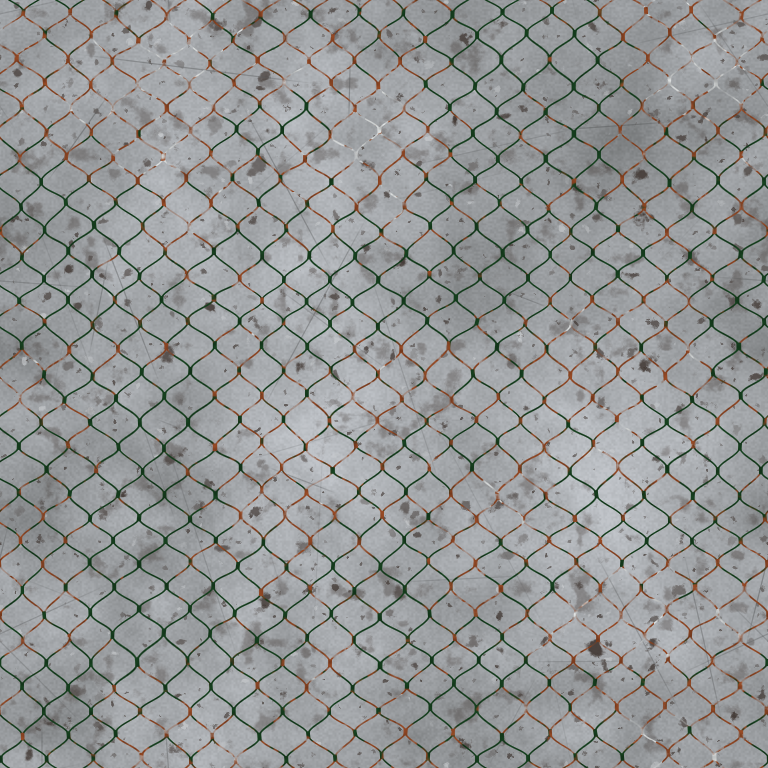
A WebGL 2 fragment shader for this texture:

```glsl
#version 300 es
precision highp float;

uniform vec2 u_resolution;
out vec4 fragColor;

const float TAU = 6.28318;
const float MESH_REPEATS = 16.0;
const vec2 MESH_OFFSET = vec2(0.92, 0.235);
const float WIRE_HALF_WIDTH = 0.0165;
const int SCRATCHES = 56;

const vec3 CONCRETE_DARK = vec3(0.47, 0.48, 0.485);
const vec3 CONCRETE_LIGHT = vec3(0.755, 0.77, 0.79);
const vec3 STAIN = vec3(0.23, 0.19, 0.17);
const vec3 CHIP = vec3(0.80, 0.81, 0.82);
const vec3 GREEN_COAT = vec3(0.08, 0.23, 0.11);
const vec3 RUST = vec3(0.53, 0.26, 0.13);
const vec3 BARE_ZINC = vec3(0.77, 0.78, 0.78);

float hash(vec2 p) {
    return fract(sin(dot(p, vec2(127.1, 311.7))) * 43758.5453);
}

vec2 hash2(vec2 p) {
    return vec2(hash(p), hash(p + 57.3));
}

// Value noise that wraps over the unit square
float noise(vec2 p, float period) {
    vec2 x = p * period;
    vec2 i = floor(x), f = fract(x);
    f = f * f * (3.0 - 2.0 * f);
    vec2 a = mod(i, period), b = mod(i + 1.0, period);
    return mix(mix(hash(a), hash(vec2(b.x, a.y)), f.x),
               mix(hash(vec2(a.x, b.y)), hash(b), f.x), f.y);
}

float fbm(vec2 p, float period) {
    float sum = 0.0, weight = 0.5;
    for (int i = 0; i < 5; i++) {
        sum += weight * noise(p + 0.17 * float(i), period);
        period *= 2.0;
        weight *= 0.5;
    }
    return sum / 0.96875;
}

vec2 rotate(vec2 v, float angle) {
    float c = cos(angle), s = sin(angle);
    return vec2(c * v.x + s * v.y, c * v.y - s * v.x);
}

// One ragged, stretched spot per grid cell, present by chance
float spots(vec2 p, float grid, float radius, float chance) {
    vec2 id = mod(floor(p * grid), grid) + grid;
    vec2 v = fract(p * grid) - mix(vec2(0.33), vec2(0.67), hash2(id));
    v = rotate(v, TAU * hash(id + 3.1)) * vec2(1.0, 1.0 + 1.2 * hash(id + 8.7));
    float r = radius * mix(0.4, 1.0, hash(id + 5.9));
    float d = length(v) + r * 4.5 * (fbm(p, grid * 5.0) - 0.5);
    float strength = step(hash(id + 1.7), chance) * mix(0.25, 1.0, hash(id + 9.4));
    return strength * (1.0 - smoothstep(0.2 * r, 1.4 * r, d));
}

float scratches(vec2 p, float pixel) {
    float sum = 0.0;
    for (int i = 0; i < SCRATCHES; i++) {
        vec2 id = vec2(float(i), 4.3);
        vec2 v = fract(p - hash2(id) + 0.5) - 0.5;
        v = rotate(v, TAU * hash(id + 2.6));
        float reach = mix(0.03, 0.18, hash(id + 6.2));
        float line = clamp((0.0008 - abs(v.y)) / pixel + 0.5, 0.0, 1.0);
        sum += line * smoothstep(reach, 0.4 * reach, abs(v.x)) * hash(id + 7.8);
    }
    return min(sum, 1.0);
}

vec3 concrete(vec2 p, float pixel) {
    float tone = 0.59 + 0.85 * (fbm(p, 5.0) - 0.5) + 0.5 * (fbm(p + 0.4, 18.0) - 0.5);
    tone += 0.2 * (noise(p, 380.0) - 0.5);
    vec3 color = mix(CONCRETE_DARK, CONCRETE_LIGHT, clamp(tone, 0.0, 1.0));
    color = mix(color, CHIP, 0.7 * spots(p + 0.31, 34.0, 0.18, 0.18));
    color = mix(color, STAIN, 0.32 * smoothstep(0.6, 0.8, fbm(p + 0.7, 44.0)));
    color = mix(color, STAIN, 0.9 * spots(p, 16.0, 0.16, 0.36));
    color = mix(color, STAIN, 0.75 * spots(p + 0.13, 29.0, 0.2, 0.36));
    color = mix(color, STAIN, 0.7 * spots(p + 0.57, 62.0, 0.2, 0.22));
    return mix(color, CONCRETE_DARK * 0.75, 0.5 * scratches(p, pixel));
}

// Lays worn metal over the ground: green coat, then rust, then bare zinc
vec3 layMetal(vec3 ground, vec2 p, vec2 id, float d, float pixel) {
    float wear = 0.52 + 0.8 * (fbm(p + 0.37, 7.0) - 0.5) + 0.22 * (hash(id) - 0.5);
    wear += 0.36 * (noise(p, 64.0) - 0.5) + 0.16 * (noise(p, 170.0) - 0.5);
    vec3 metal = mix(GREEN_COAT, RUST, smoothstep(0.46, 0.56, wear));
    metal = mix(metal, BARE_ZINC, smoothstep(0.74, 0.8, wear));
    metal *= 0.85 + 0.3 * noise(p, 210.0);
    float gaps = smoothstep(0.54, 0.68, wear) * smoothstep(0.42, 0.62, noise(p, 150.0));
    float cover = clamp((WIRE_HALF_WIDTH - d) / pixel + 0.5, 0.0, 1.0);
    return mix(ground, metal, cover * (1.0 - 0.7 * gaps));
}

// Wire of an ogee mesh; side is +1 or -1 for the two mirrored families
vec3 layWire(vec3 ground, vec2 p, vec2 q, float side, float pixel) {
    float u = q.x - side * 0.25 * (1.0 - cos(TAU * q.y));
    float slope = 0.25 * TAU * sin(TAU * q.y);
    float d = abs(u - round(u)) / sqrt(1.0 + slope * slope);
    vec2 id = mod(vec2(round(u), floor(2.0 * q.y)), MESH_REPEATS * vec2(1.0, 2.0));
    return layMetal(ground, p, id + 20.0 * side, d, pixel);
}

float knotDistance(vec2 v) {
    return length(max(abs(v) - vec2(0.024, 0.06), 0.0));
}

void main() {
    vec2 p = gl_FragCoord.xy / u_resolution.y;
    float pixel = 1.0 / u_resolution.y;
    float meshPixel = pixel * MESH_REPEATS;
    vec3 color = concrete(p, pixel);

    // Slightly bent mesh
    vec2 bend = vec2(noise(p, 13.0), noise(p + 0.43, 13.0)) - 0.5;
    vec2 q = p * MESH_REPEATS - MESH_OFFSET + 0.2 * bend;
    color = layWire(color, p, q, 1.0, meshPixel);
    color = layWire(color, p, q, -1.0, meshPixel);

    // Twisted knots where neighbouring wires touch
    float knot = min(knotDistance(fract(q + 0.5) - 0.5), knotDistance(fract(q) - 0.5));
    vec2 knotId = mod(round(2.0 * q), 2.0 * MESH_REPEATS) + 71.0;
    color = layMetal(color, p, knotId, knot, meshPixel);

    fragColor = vec4(color, 1.0);
}
```
